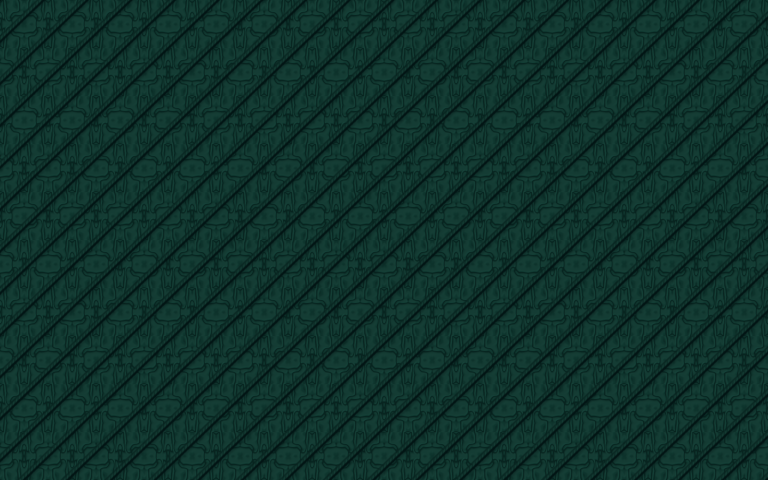
A Shadertoy shader for this pattern:

```glsl
// Dark green embossed cloth: mirrored scrollwork crossed by diagonal twisted cords.
// The scrollwork is the contour bands of folded, warped noise; each cord is a
// signed distance to a repeated line, with slanted strands and a soft shadow.

const float PI = 3.14159265;

// Lengths are fractions of the canvas height.
const float CORD_PERIOD = 0.063;    // spacing measured across the cords
const float CORD_ANGLE  = 0.806;    // direction of the cord normal, radians
const float CORD_RADIUS = 0.0042;
const float CORD_OFFSET = -0.0044;  // cord centre relative to its shadow
const float TWIST_PITCH = 0.0085;
const float SHADOW_HALF = 0.0022;
const float SOFT_EDGE   = 0.0016;
const float MOTIF_SIZE  = 0.1;      // one mirrored scrollwork cell
const float LIGHT_STEP  = 0.0016;
const float EMBOSS      = 0.13;
const int   SAMPLES     = 3;        // per axis, for smooth edges

const vec3 BASE   = vec3(0.054, 0.203, 0.174);
const vec3 RAISED = vec3(0.080, 0.236, 0.203);
const vec3 GROOVE = vec3(0.030, 0.140, 0.122);
const vec3 SHADOW = vec3(0.008, 0.080, 0.078);

float hash(vec2 p) {
    p = fract(p * vec2(0.1731, 0.2317));
    p += dot(p, p.yx + 19.19);
    return fract(p.x * p.y * 7.31);
}

float noise(vec2 p) {
    vec2 i = floor(p), f = fract(p);
    f = f * f * (3.0 - 2.0 * f);
    return mix(mix(hash(i), hash(i + vec2(1, 0)), f.x),
               mix(hash(i + vec2(0, 1)), hash(i + vec2(1, 1)), f.x), f.y);
}

// Height of the scrollwork, 0 in the grooves and 1 on the ridges.
float scrollwork(vec2 p) {
    vec2 cell = p / MOTIF_SIZE;
    cell.x += 0.5 * mod(floor(cell.y), 2.0);
    vec2 q = abs(fract(cell) - 0.5) * 2.0;
    vec2 warp = vec2(noise(q * 3.0 + 11.0), noise(q * 3.0 + 37.0));
    float field = 2.6 * noise(q * 3.6 + 1.4 * warp + 5.0) + 1.5 * length(q);
    return 0.5 + 0.5 * cos(2.0 * PI * field);
}

vec3 groundColour(vec2 p) {
    vec2 toLight = vec2(-0.7, -0.7) * LIGHT_STEP;
    float height = scrollwork(p);
    float slope = scrollwork(p - toLight) - scrollwork(p + toLight);
    vec3 col = mix(BASE, RAISED, smoothstep(0.35, 0.9, height));
    col = mix(col, GROOVE, smoothstep(0.3, 0.0, height));
    return col * (1.0 - EMBOSS * slope);
}

// Coverage of a stripe of the given half width at distance d.
float stripe(float d, float halfWidth) {
    return 1.0 - smoothstep(halfWidth - SOFT_EDGE, halfWidth + SOFT_EDGE, abs(d));
}

vec3 clothColour(vec2 p) {
    vec2 across = vec2(cos(CORD_ANGLE), sin(CORD_ANGLE));
    vec2 along = vec2(across.y, -across.x);
    float d = (fract(dot(p, across) / CORD_PERIOD + 0.5) - 0.5) * CORD_PERIOD;
    float fromCord = d - CORD_OFFSET;
    vec3 col = groundColour(p);

    // Seams: a faint one on the lit side, a broad soft falloff on the other.
    col = mix(col, GROOVE, 0.75 * stripe(fromCord + CORD_RADIUS, 0.0018));
    col = mix(col, SHADOW, 0.3 * smoothstep(0.009, 0.0, abs(d - 0.002)));

    // Twisted cord with rounded shading.
    float strand = 0.5 + 0.5 * cos(2.0 * PI * (dot(p, along) + fromCord) / TWIST_PITCH);
    float roundness = 1.0 - pow(min(abs(fromCord) / CORD_RADIUS, 1.0), 2.0);
    vec3 cord = mix(GROOVE, RAISED, roundness * (0.35 + 0.65 * strand));
    col = mix(col, cord, stripe(fromCord, CORD_RADIUS - SOFT_EDGE));

    // Deep shadow beside the cord, bitten slightly by the strands.
    return mix(col, SHADOW, stripe(d - 0.0004 * strand, SHADOW_HALF));
}

void mainImage(out vec4 fragColor, in vec2 fragCoord) {
    vec3 sum = vec3(0.0);
    for (int j = 0; j < SAMPLES; j++)
    for (int i = 0; i < SAMPLES; i++) {
        vec2 jitter = (vec2(i, j) + 0.5) / float(SAMPLES) - 0.5;
        vec2 p = (fragCoord + jitter) / iResolution.y;
        sum += clothColour(vec2(p.x, 1.0 - p.y));
    }
    fragColor = vec4(sum / float(SAMPLES * SAMPLES), 1.0);
}
```
